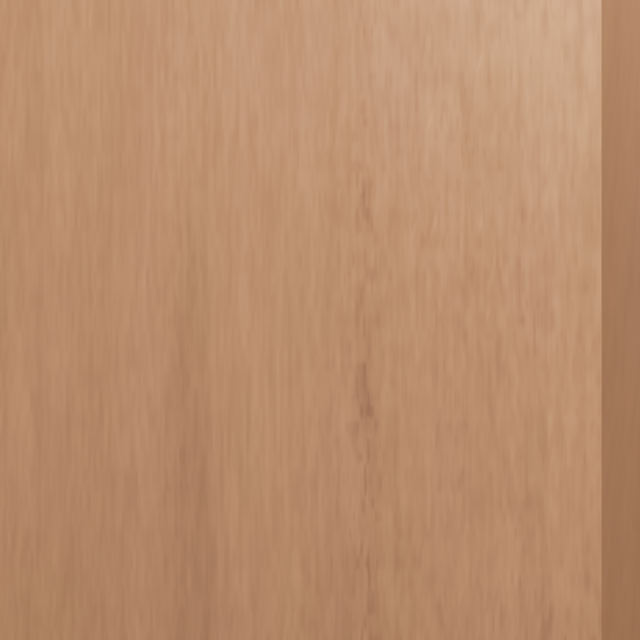
A Shadertoy shader for this texture:

```glsl
#define EDGE_X 0.940
#define EDGE_SOFTNESS 0.0015
#define GRAIN_STRENGTH 0.25
#define HAIR_STRENGTH 0.19
#define FLECK_STRENGTH 0.34
#define BAND_STRENGTH 0.15
#define STRIP_SHADE 0.50
#define DARK_WOOD vec3(0.645, 0.475, 0.355)
#define MID_WOOD vec3(0.735, 0.565, 0.435)
#define PALE_WOOD vec3(0.810, 0.665, 0.555)

float hash(vec2 p) {
    return fract(sin(dot(p, vec2(127.1, 311.7))) * 43758.5453);
}

float noise(vec2 p) {
    vec2 cell = floor(p), f = fract(p);
    f = f * f * (3.0 - 2.0 * f);
    return mix(mix(hash(cell), hash(cell + vec2(1, 0)), f.x),
               mix(hash(cell + vec2(0, 1)), hash(cell + vec2(1, 1)), f.x), f.y);
}

// Long vertical fibres, from broad growth bands to fine lines
float fibres(vec2 p) {
    float sum = 0.0;
    vec2 scale = vec2(17.0, 1.1);
    for (int i = 0; i < 4; i++) {
        sum += 0.30 * (noise(p * scale + float(i) * 17.3) - 0.5);
        scale *= vec2(1.9, 2.0);
    }
    return sum;
}

// Hairlines: short dashes laid over long threads
float hairs(vec2 p) {
    float threads = noise(p * vec2(170.0, 9.0) + 3.0) - 0.5;
    float dashes = noise(p * vec2(230.0, 32.0) + 61.0) - 0.5;
    return 0.65 * threads + 0.75 * dashes;
}

float band(float x, float centre, float width) {
    float d = (x - centre) / width;
    return exp(-d * d);
}

// Short dark pores
float flecks(vec2 p) {
    float small = smoothstep(0.55, 0.95, noise(p * vec2(170.0, 42.0)));
    float large = smoothstep(0.58, 0.95, noise(p * vec2(95.0, 24.0) + 41.0));
    return 0.6 * small + 0.6 * large;
}

// A few slanted pale slivers
float slivers(vec2 p) {
    float sum = 0.0;
    for (int i = 0; i < 7; i++) {
        float id = float(i);
        vec2 centre = vec2(0.64 + 0.16 * hash(vec2(id, 3.0)), hash(vec2(id, 8.0)));
        vec2 d = p - centre;
        d.x -= 0.25 * d.y;
        d /= vec2(0.003, 0.014 + 0.012 * hash(vec2(id, 5.0)));
        sum += exp(-dot(d, d));
    }
    return sum;
}

vec3 woodColour(float tone) {
    vec3 lower = mix(DARK_WOOD, MID_WOOD, clamp(tone * 2.0, -0.5, 1.0));
    return mix(lower, PALE_WOOD, clamp(tone * 2.0 - 1.0, 0.0, 1.15));
}

void mainImage(out vec4 fragColor, in vec2 fragCoord) {
    vec2 uv = fragCoord / iResolution.xy;
    float strip = smoothstep(-EDGE_SOFTNESS, EDGE_SOFTNESS, uv.x - EDGE_X);

    // Soft light from the upper right
    float light = 0.15 + 0.38 * uv.y + 0.17 * uv.x + 0.16 * uv.x * uv.y;
    vec2 glow = (uv - vec2(0.90, 1.0)) / vec2(0.30, 0.26);
    light += 0.16 * exp(-dot(glow, glow));

    // Panel grain, wandering a little from the vertical
    vec2 p = uv;
    p.x += 0.005 * (noise(uv * vec2(3.0, 2.5)) - 0.5);
    float figured = smoothstep(0.42, 0.60, uv.x);
    float lower = 1.0 - 0.75 * uv.y;
    float panel = light + GRAIN_STRENGTH * fibres(p) * (1.0 - 0.2 * figured);
    panel += HAIR_STRENGTH * hairs(p);
    panel -= BAND_STRENGTH * lower * (band(p.x, 0.30, 0.04) + 0.5 * band(p.x, 0.57, 0.035));

    // Pores crowd into the figured side and two dark bands
    float poreDensity = 0.18 + 0.65 * figured * noise(p * vec2(11.0, 6.0) + 7.0);
    poreDensity += 0.75 * band(p.x, 0.572, 0.016) + 0.3 * band(p.x, 0.28, 0.025);
    float pores = flecks(p) * poreDensity * (0.45 + 0.55 * lower);
    panel += 0.03 - FLECK_STRENGTH * pores;
    panel += 0.12 * slivers(uv);
    panel += 0.09 * figured * (noise(uv * vec2(60.0, 40.0)) - 0.5);
    panel += 0.04 * band(uv.x, EDGE_X, 0.006);

    // Shaded side strip with slightly slanted grain
    vec2 q = vec2(uv.x - 0.06 * uv.y, uv.y) + 5.0;
    float side = light - STRIP_SHADE - 0.32 * uv.y + 0.16 * uv.y * uv.y;
    side += 0.14 * fibres(q) + 0.09 * hairs(q);

    // Rosy drift across the surface and in the pores
    vec3 colour = woodColour(mix(panel, side, strip));
    float rosy = 0.6 * noise(uv * vec2(13.0, 3.5) + 23.0) - 0.3 + 0.6 * pores * (1.0 - strip);
    colour += vec3(0.002, -0.008, 0.012) * rosy;
    fragColor = vec4(colour, 1.0);
}
```
